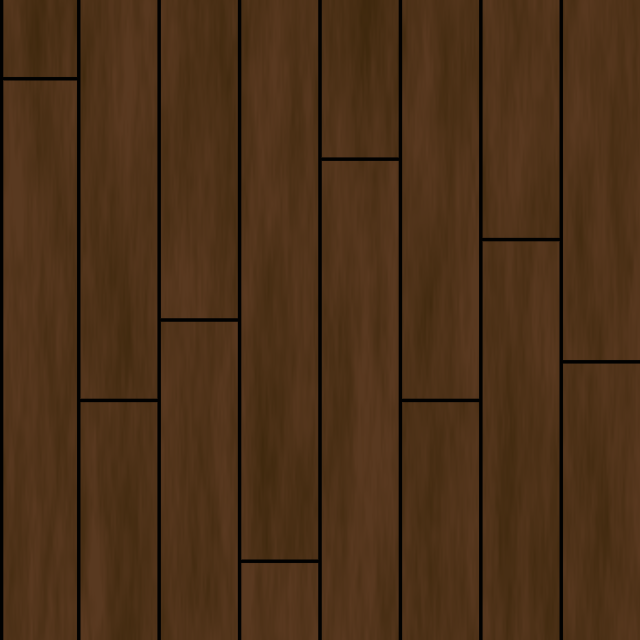
Reproduce this texture procedurally as a WebGL 1 fragment shader.

```glsl
precision highp float;
// Dark brown wooden floor: eight vertical planks with staggered butt joints and streaky grain.
uniform vec2 u_resolution;

#define PLANKS 8.0
#define PLANK_WIDTH 0.12565
#define SEAM_HALF_WIDTH 0.0025
#define GRAIN_CONTRAST 1.75
#define LIGHT_WOOD vec3(0.350, 0.222, 0.124)
#define DARK_WOOD vec3(0.248, 0.158, 0.053)
#define SEAM_COLOR vec3(0.005, 0.004, 0.002)

float hash(vec2 p) {
  vec3 q = fract(vec3(p.xyx) * 0.1031);
  q += dot(q, q.yzx + 33.33);
  return fract((q.x + q.y) * q.z);
}

float valueNoise(vec2 p) {
  vec2 cell = floor(p);
  vec2 f = fract(p);
  f = f * f * (3.0 - 2.0 * f);
  float low = mix(hash(cell), hash(cell + vec2(1.0, 0.0)), f.x);
  float high = mix(hash(cell + vec2(0.0, 1.0)), hash(cell + 1.0), f.x);
  return mix(low, high, f.y);
}

// Octaves of noise drawn out along the plank, from broad stains to fine fibres.
float grain(vec2 p) {
  float sum = 0.0;
  float weight = 0.30;
  vec2 frequency = vec2(18.0, 2.6);
  for (int i = 0; i < 5; i++) {
    sum += weight * valueNoise(p * frequency + float(i) * 17.3);
    frequency *= vec2(2.1, 1.95);
    weight *= 0.80;
  }
  return sum;
}

// Joint height of a column, in plank widths from the centre of the floor.
float jointStep(float column) {
  vec4 steps = column < 4.0 ? vec4(3.0, -1.0, 0.0, -3.0) : vec4(2.0, -1.0, 1.0, -0.52);
  vec4 pick = 1.0 - step(0.5, abs(vec4(0.0, 1.0, 2.0, 3.0) - mod(column, 4.0)));
  return dot(steps, pick);
}

float seam(float dist, float pixel) {
  return 1.0 - smoothstep(SEAM_HALF_WIDTH - 0.5 * pixel, SEAM_HALF_WIDTH + 0.8 * pixel, dist);
}

void main() {
  vec2 uv = gl_FragCoord.xy / u_resolution;
  vec2 pixel = 1.0 / u_resolution;

  // Plank layout
  float across = (uv.x - 0.5) / PLANK_WIDTH + 0.5 * PLANKS;
  float column = clamp(floor(across), 0.0, PLANKS - 1.0);
  float jointY = 0.5 + jointStep(column) * PLANK_WIDTH;
  float upper = step(jointY, uv.y);

  // Grain, shifted from plank to plank
  vec2 plankId = vec2(column, upper);
  vec2 shift = vec2(hash(plankId + 3.7), hash(plankId + 9.2)) * 5.0;
  float tone = (grain(uv + shift) - 0.50) * GRAIN_CONTRAST + 0.36;
  tone += 0.14 * (hash(plankId + 21.4) - 0.5);

  // Darker end of one upper plank
  float stained = upper * (1.0 - step(0.5, abs(column - 4.0)));
  tone += 0.45 * stained * smoothstep(0.76, 1.0, uv.y);
  vec3 color = mix(LIGHT_WOOD, DARK_WOOD, clamp(tone, 0.0, 1.0));

  // Seams: the leftmost one is kept fully inside the canvas
  float nearest = clamp(floor(across + 0.5), 0.0, PLANKS - 1.0);
  float seamX = max(0.5 + (nearest - 0.5 * PLANKS) * PLANK_WIDTH, SEAM_HALF_WIDTH);
  float gap = max(seam(abs(uv.x - seamX), pixel.x), seam(abs(uv.y - jointY), pixel.y));
  gl_FragColor = vec4(mix(color, SEAM_COLOR, gap), 1.0);
}
```
